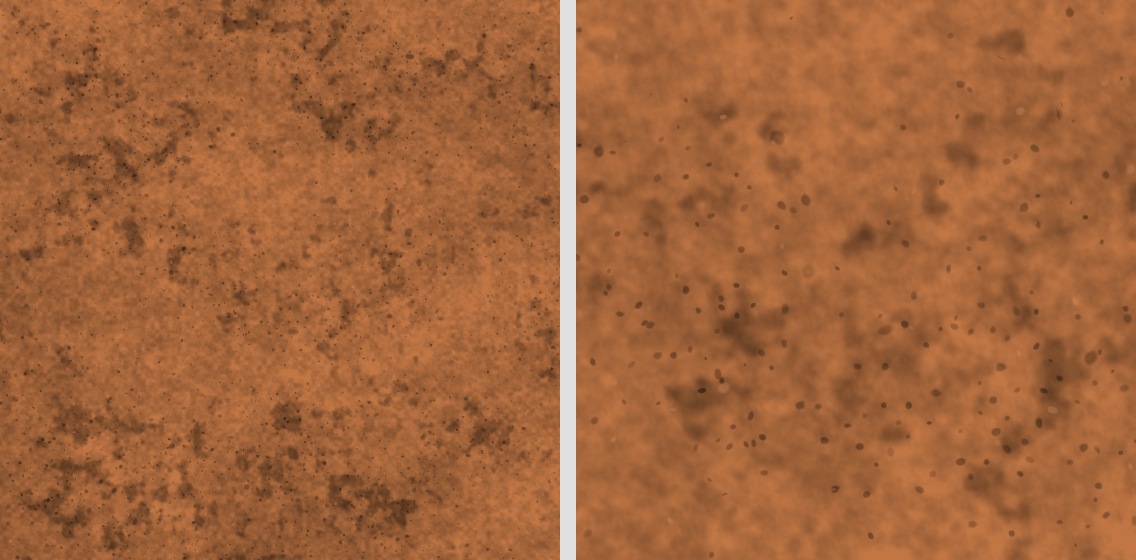
Left, the full canvas; right, a detail of the centre.
Give the GLSL for this texture, as a WebGL 1 fragment shader.

```glsl
precision highp float;
// Weathered rusty-brown ground: soft cloudy tone with fine grain, clustered
// dark stains, and scattered dark pits and pale flecks. Layered value noise
// sets the brightness; jittered cells place the pits and flecks.

uniform vec2 u_resolution;

#define CLOUD_SCALE 5.0
#define MOTTLE_SCALE 32.0
#define GRAIN_SCALE 125.0
#define STAIN_SCALE 42.0
#define CLOUD_GAIN 0.30
#define MOTTLE_GAIN 0.30
#define GRAIN_GAIN 0.36
#define STAIN_DEPTH 0.30
#define PIT_DEPTH 0.36
#define BASE_LEVEL 1.045
#define EARTH vec3(0.62, 0.38, 0.22)
#define PALE vec3(0.80, 0.53, 0.36)

float hash(vec2 p) {
  return fract(sin(dot(p, vec2(127.1, 311.7))) * 43758.5453);
}

float noise(vec2 p) {
  vec2 cell = floor(p);
  vec2 f = fract(p);
  f = f * f * (3.0 - 2.0 * f);
  float low = mix(hash(cell), hash(cell + vec2(1.0, 0.0)), f.x);
  float high = mix(hash(cell + vec2(0.0, 1.0)), hash(cell + 1.0), f.x);
  return mix(low, high, f.y);
}

// Three octaves, normalised to 0..1 and rotated to hide the lattice.
float fbm(vec2 p) {
  float sum = 0.0;
  float gain = 0.571;
  for (int i = 0; i < 3; i++) {
    sum += gain * noise(p);
    p = mat2(1.6, 1.2, -1.2, 1.6) * p + 17.3;
    gain *= 0.5;
  }
  return sum;
}

// One soft, uneven dot per chosen cell; density is the chance of a dot.
float dots(vec2 p, float density, float seed) {
  vec2 cell = floor(p);
  vec2 id = cell + seed;
  vec2 centre = 0.5 + 0.36 * (vec2(hash(id + 3.1), hash(id + 7.7)) - 0.5);
  vec2 d = p - cell - centre;
  float angle = 6.2832 * hash(id + 5.9);
  d = mat2(cos(angle), sin(angle), -sin(angle), cos(angle)) * d;
  d.y *= 1.0 + 0.6 * hash(id + 2.3);
  float size = hash(id + 9.4);
  float radius = mix(0.12, 0.27, size * size);
  float dist = length(d) + 0.09 * (noise(p * 5.0 + seed) - 0.5);
  float dot_mask = 1.0 - smoothstep(radius * 0.5, radius * 1.15, dist);
  return dot_mask * step(hash(id), density) * mix(0.5, 1.0, hash(id + 4.6));
}

void main() {
  vec2 uv = gl_FragCoord.xy / min(u_resolution.x, u_resolution.y);

  // Cloudy ground, slightly stretched sideways, with mottling and grain
  float cloud = fbm(uv * CLOUD_SCALE * vec2(0.8, 1.2) + 4.0) - 0.5;
  float mottle = fbm(uv * MOTTLE_SCALE * vec2(0.9, 1.1) + 31.0) - 0.5;
  float grain = fbm(uv * GRAIN_SCALE + 57.0) - 0.5;
  float level = BASE_LEVEL + CLOUD_GAIN * cloud + MOTTLE_GAIN * mottle
              + GRAIN_GAIN * grain;

  // Ragged stains gathered into clusters
  float cluster = fbm(uv * vec2(7.0, 9.0) + 83.0);
  float stain = fbm(uv * STAIN_SCALE + 11.0) + 0.6 * (cluster - 0.5);
  level -= STAIN_DEPTH * smoothstep(0.57, 0.86, stain);

  // Dark pits in three sizes, rarer as they grow
  float density = smoothstep(0.25, 0.75, cluster);
  float pits = 0.0;
  for (int i = 0; i < 3; i++) {
    float k = float(i);
    float turn = 0.5 + k;
    mat2 spin = mat2(cos(turn), sin(turn), -sin(turn), cos(turn));
    float chance = (0.05 + 0.10 * k) * (0.3 + 1.4 * density);
    pits = max(pits, dots(spin * uv * (26.0 + 24.0 * k), chance, 19.0 * k));
  }
  level -= PIT_DEPTH * pits;

  // Sparse pale flecks over the shaded earth
  vec3 color = EARTH * clamp(level, 0.42, 1.22);
  float fleck = dots(uv * 62.0 + 0.37, 0.04, 71.0);
  color = mix(color, PALE, 0.45 * fleck);
  gl_FragColor = vec4(color, 1.0);
}
```
